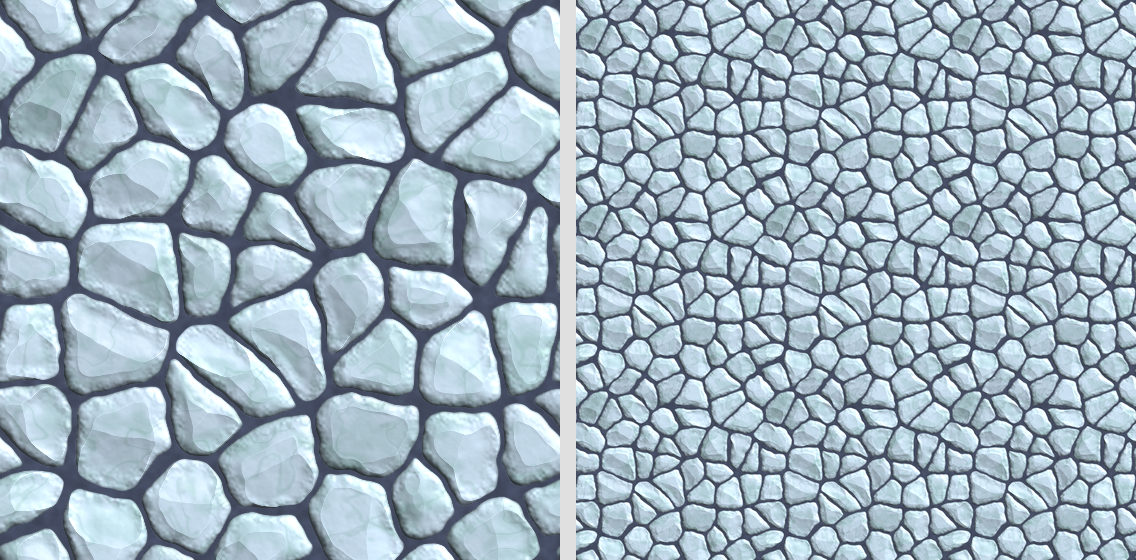
Left: one tile. Right: repeated 3 by 3.
A WebGL 2 fragment shader for this texture:

```glsl
#version 300 es
precision highp float;
// Icy flagstones set in dark mortar, as a seamless tile.
// Wrapping Voronoi cells give the stones; a bevelled height field with
// a flat top and one random facet is lit from the upper right.

#define GRID 7.0
#define JITTER 0.88
#define GAP 0.028
#define ROUNDING 18.0
#define RIM_HEIGHT 0.055
#define RIM_WIDTH 0.05
#define SLOPE 0.34
#define ROUGHNESS 0.055
#define WARP 0.19
#define MORTAR vec3(0.27, 0.30, 0.385)
#define PALE vec3(0.755, 0.835, 0.90)
#define TEAL vec3(0.62, 0.745, 0.76)

uniform vec2 u_resolution;
out vec4 fragColor;

float hash(vec2 p) {
  return fract(sin(dot(p, vec2(127.1, 311.7))) * 43758.5453);
}

vec2 hash2(vec2 p) {
  return vec2(hash(p), hash(p + 41.3));
}

// Value noise that repeats after a whole number of lattice cells.
float noise(vec2 uv, float period) {
  vec2 p = uv * period;
  vec2 c = floor(p);
  vec2 f = p - c;
  f = f * f * (3.0 - 2.0 * f);
  vec2 a = mod(c, period);
  vec2 b = mod(c + 1.0, period);
  return mix(mix(hash(a), hash(vec2(b.x, a.y)), f.x),
             mix(hash(vec2(a.x, b.y)), hash(b), f.x), f.y);
}

float fbm(vec2 uv, float period) {
  float sum = 0.0;
  float amp = 0.5;
  for (int i = 0; i < 3; i++) {
    sum += amp * noise(uv, period);
    period *= 2.0;
    amp *= 0.5;
  }
  return sum / 0.875;
}

vec2 seedOffset(vec2 cell) {
  return 0.5 + JITTER * (hash2(mod(cell, GRID)) - 0.5);
}

// Rounded distance to the stone border; also the stone id and its centre.
float borderDistance(vec2 p, out vec2 id, out vec2 toSeed) {
  vec2 cell = floor(p);
  vec2 nearest = cell;
  float best = 1e3;
  for (int j = -2; j <= 2; j++)
  for (int i = -2; i <= 2; i++) {
    vec2 c = cell + vec2(i, j);
    vec2 r = c + seedOffset(c) - p;
    float d = dot(r, r);
    if (d < best) { best = d; nearest = c; toSeed = r; }
  }
  float sum = 0.0;
  for (int j = -2; j <= 2; j++)
  for (int i = -2; i <= 2; i++) {
    if (i == 0 && j == 0) continue;
    vec2 c = nearest + vec2(i, j);
    vec2 r = c + seedOffset(c) - p;
    float d = dot(0.5 * (toSeed + r), normalize(r - toSeed));
    sum += exp(-ROUNDING * d);
  }
  id = mod(nearest, GRID);
  return -log(sum) / ROUNDING;
}

// Stone height in cell units; inset is the distance inside the outline.
float stoneHeight(vec2 uv, out float inset, out vec2 id) {
  vec2 warp = vec2(fbm(uv, 14.0), fbm(uv + 0.37, 14.0)) - 0.5;
  vec2 toSeed;
  float d = borderDistance(uv * GRID + WARP * warp, id, toSeed);
  float wide = smoothstep(0.62, 0.95, noise(uv + 0.61, 9.0));
  inset = d - GAP - 0.05 * wide;
  float x = max(inset, 0.0);
  float top = 0.13 + 0.09 * hash(id + 5.7) + 0.06 * noise(uv, 13.0);
  float h = RIM_HEIGHT * (1.0 - exp(-x / RIM_WIDTH)) + SLOPE * min(x, top);
  // One tilted plane chips a broad facet off the stone.
  float angle = 6.2832 * hash(id + 9.1);
  float facet = 0.135 + 0.24 * dot(toSeed, vec2(cos(angle), sin(angle)));
  h = min(h, facet);
  float rough = mix(1.0, 0.13, smoothstep(0.02, 0.2, x));
  return h + ROUGHNESS * rough * fbm(uv, 42.0);
}

void main() {
  vec2 uv = gl_FragCoord.xy / u_resolution;
  float inset, unusedInset;
  vec2 id, unusedId;

  // Surface slope and light.
  float e = 0.0013;
  float h = stoneHeight(uv, inset, id);
  float hx = stoneHeight(uv + vec2(e, 0.0), unusedInset, unusedId);
  float hy = stoneHeight(uv + vec2(0.0, e), unusedInset, unusedId);
  vec2 slope = (vec2(hx, hy) - h) / (e * GRID);
  slope += 0.12 * (hash2(id + 3.3) - 0.5);
  vec3 normal = normalize(vec3(-slope, 1.0));
  float lit = max(dot(normal, normalize(vec3(0.45, 0.5, 0.75))), 0.0);

  // Cloudy marble with thin veins, shifted for each stone.
  vec2 m = uv + hash2(id + 7.9);
  vec2 swirl = vec2(fbm(m, 11.0), fbm(m + 0.43, 11.0)) - 0.5;
  float cloud = fbm(m + 0.11 * swirl, 17.0);
  float vein = 1.0 - abs(2.0 * fbm(m + 0.16 * swirl + 0.2, 13.0) - 1.0);
  float teal = 0.6 * smoothstep(0.38, 0.72, cloud);
  teal += 0.45 * smoothstep(0.9, 1.0, vein);
  vec3 stone = mix(PALE, TEAL, min(teal, 1.0));
  stone *= 0.96 + 0.1 * hash(id + 2.2);
  stone *= 0.30 + 0.95 * lit;
  stone += vec3(0.09, 0.06, 0.03) * smoothstep(0.82, 0.98, lit);
  stone *= mix(0.82, 1.0, smoothstep(0.0, 0.03, inset));

  // Mortar in the joints.
  vec3 mortar = MORTAR * (0.85 + 0.3 * fbm(uv, 60.0));
  float aa = 0.8 * GRID / min(u_resolution.x, u_resolution.y);
  vec3 color = mix(mortar, stone, smoothstep(-aa, aa, inset));
  fragColor = vec4(clamp(color, 0.0, 1.0), 1.0);
}
```
